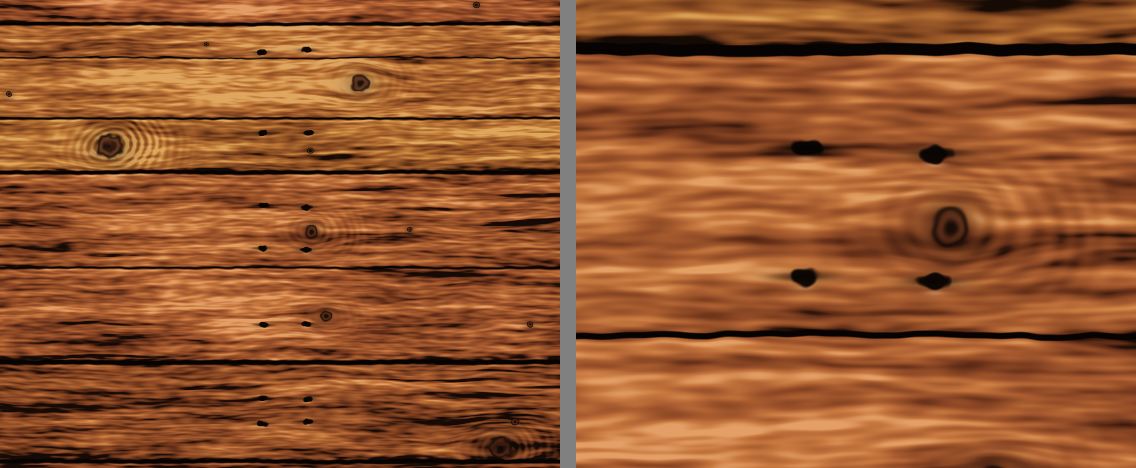
Left: the whole. Right: its middle third, enlarged.
This texture is drawn by a Shadertoy shader. Its source:

```glsl
// Weathered horizontal boards with dark seams, paired nail holes and knots.
// Stretched gradient noise, bent around the knots, gives a grain tone that is
// looked up in a wood colour ramp; seams, knots and nails are laid on top.

const int PLANKS = 8;
// Per plank, top to bottom: top seam height, seam half width, nail centre, nail row half gap
const vec4 PLANK[PLANKS] = vec4[](
    vec4(1.050, .0010, -1.0, 0.), vec4(.949, .0036, .891, 0.),
    vec4(.876, .0013, -1.0, 0.), vec4(.747, .0024, .714, 0.),
    vec4(.632, .0042, .513, .046), vec4(.428, .0022, .307, 0.),
    vec4(.226, .0050, .123, .026), vec4(.014, .0042, -1.0, 0.));
// Per plank: knot x, knot y, knot radius, strength of the rings around it
const vec4 KNOT[PLANKS] = vec4[](
    vec4(-2., 0., .01, 0.), vec4(-2., 0., .01, 0.),
    vec4(.770, .822, .016, .10), vec4(.234, .687, .023, .75),
    vec4(.666, .505, .012, .15), vec4(.697, .325, .010, .05),
    vec4(1.07, .042, .021, .20), vec4(-2., 0., .01, 0.));
// Per plank: tone offset, crack amount, golden tint
const vec3 LOOK[PLANKS] = vec3[](
    vec3(.08, .3, .1), vec3(.28, .5, .7), vec3(.30, .6, .8), vec3(.24, .6, 1.),
    vec3(.00, 1., .3), vec3(.02, .5, .2), vec3(-.14, 1.1, .4), vec3(-.3, .8, .2));

const vec3 RAMP[6] = vec3[](
    vec3(.08, .04, .02), vec3(.35, .17, .09), vec3(.52, .28, .15),
    vec3(.64, .37, .20), vec3(.76, .49, .27), vec3(.86, .64, .43));
const float STOP[6] = float[](.02, .14, .36, .62, .84, .97);
const vec3 GAP_COLOR = vec3(.025, .012, .008);
const vec3 KNOT_COLOR = vec3(.37, .17, .10);
const vec3 RIM_COLOR = vec3(.88, .66, .44);
const float NAIL_X = .609;
const float NAIL_HALF_SPACING = .047;
const vec2 NAIL_SIZE = vec2(.0115, .0068);
const float RING_FREQ = 480.;

float hash(ivec2 c) {
    uint h = uint(c.x) * 73856093u ^ uint(c.y) * 19349663u;
    h = (h ^ (h >> 13u)) * 1274126177u;
    h = (h ^ (h >> 15u)) * 40503u;
    return float((h >> 8u) & 65535u) / 65536.;
}

float corner(ivec2 cell, vec2 offset) {
    float a = 6.2832 * hash(cell);
    return dot(vec2(cos(a), sin(a)), offset);
}

// Gradient noise, roughly -0.7 to 0.7
float noise(vec2 p) {
    ivec2 c = ivec2(floor(p));
    vec2 f = fract(p), u = f * f * f * (f * (f * 6. - 15.) + 10.);
    return mix(mix(corner(c, f), corner(c + ivec2(1, 0), f - vec2(1, 0)), u.x),
               mix(corner(c + ivec2(0, 1), f - vec2(0, 1)), corner(c + 1, f - 1.), u.x), u.y);
}

vec3 woodColor(float tone) {
    vec3 c = RAMP[0];
    for (int i = 1; i < 6; i++)
        c = mix(c, RAMP[i], clamp((tone - STOP[i - 1]) / (STOP[i] - STOP[i - 1]), 0., 1.));
    return c;
}

// Grain tone around zero; p is already bent around the knots
float grain(vec2 p, float cracks) {
    p.y += .012 * noise(p * vec2(3., 9.)) + .004 * noise(p * vec2(10., 26.));
    float g = .60 * noise(p * vec2(1.8, 9.)) + .75 * noise(p * vec2(2.6, 38.))
            + .80 * noise(p * vec2(7., 105.)) + .60 * noise(p * vec2(28., 185.));
    g += .11 * sin(6.2832 * (p.y * 24. + 2.6 * noise(p * vec2(1.6, 6.))));
    float crack = smoothstep(.12, .42, noise(p * vec2(3.5, 78.) + 9.3));
    return g - cracks * crack * smoothstep(-.15, .35, noise(p * vec2(1.4, 8.) + 31.7));
}

// Disc with a dark rim and core
void drawKnot(inout vec3 col, vec2 d, float r, vec2 p) {
    float l = length(d * vec2(.9, 1.)) / r + .35 * noise(p * 70.);
    col = mix(col, KNOT_COLOR, .75 * (1. - smoothstep(.85, 1.25, l)));
    col *= 1. - .6 * exp(-pow((l - 1.) / .17, 2.));
    col *= 1. - .7 * (1. - smoothstep(.15, .65, l));
    col *= 1. - .25 * exp(-l * l * .25);
}

void drawNail(inout vec3 col, vec2 d, vec2 p) {
    d /= NAIL_SIZE;
    float l = length(d) + .55 * noise(p * 95.);
    col = mix(col, RIM_COLOR, .5 * exp(-pow(d.x / .7, 2.) - pow((d.y + 1.15) / .3, 2.)));
    col *= 1. - .6 * exp(-pow(d.x / 1.9, 2.) - pow(d.y / .5, 2.));
    col = mix(col, GAP_COLOR, .95 * (1. - smoothstep(.7, 1.1, l)));
}

void mainImage(out vec4 fragColor, in vec2 fragCoord) {
    vec2 p = fragCoord / iResolution.y;
    float px = 1. / iResolution.y;

    // Ragged seams: plank index, gap, soiled lower edge and lit upper edge
    int id = 0;
    float gap = 0., soil = 0., lit = 0.;
    for (int i = 1; i < PLANKS; i++) {
        float w = PLANK[i].y, seed = float(i) * 5.7;
        float s = p.y - PLANK[i].x + .003 * noise(vec2(p.x * 5., seed)) + .002 * noise(vec2(p.x * 45., seed));
        if (s < 0.) id = i;
        gap = max(gap, 1. - smoothstep(w - px, w + px, abs(s)));
        soil += step(0., s) * exp(-max(s - w, 0.) / (w * 2.2)) * (.6 + noise(vec2(p.x * 30., p.y * 120.)));
        lit += exp(-pow((s + w + .003) / .002, 2.)) * (.5 + noise(vec2(p.x * 14., seed)));
    }

    // Grain bent around the knot, plus its growth rings
    vec4 knot = KNOT[id];
    vec2 d = p - knot.xy, q = p;
    q.y -= .8 * d.y * exp(-dot(d * d, vec2(.4, 1.)) / (knot.z * knot.z * 6.));
    q += float(id) * vec2(7.31, 3.17);
    vec3 look = LOOK[id];
    float tone = grain(q, look.y) + look.x;
    vec2 ringD = (d - vec2(.03, .004)) / vec2(.085, .05);
    float rings = sin(length(d * vec2(.8, 1.)) * RING_FREQ + 5. * noise(p * 16.));
    tone += knot.w * .8 * rings * exp(-dot(ringD, ringD));

    // Light falling off towards the corners
    vec2 v = p - vec2(.5 * iResolution.x / iResolution.y, .62);
    tone += .12 - .45 * dot(v, v) + .45 * lit - .9 * soil;
    vec3 col = woodColor(smoothstep(-1., 1., tone));
    col *= mix(vec3(1.04, .96, .95), vec3(1.01, 1.03, .86), look.z);

    // One main knot and one small stray knot per plank
    drawKnot(col, d, knot.z, p);
    float below = id < PLANKS - 1 ? PLANK[id + 1].x : -.1;
    vec2 stray = vec2(1.2 * hash(ivec2(id, 71)), mix(below, PLANK[id].x, .4));
    drawKnot(col, p - stray, .004 + .003 * hash(ivec2(id, 37)), p);

    // Nail holes in two columns and one or two rows
    for (int k = 0; k < 4; k++) {
        float side = float(k % 2) * 2. - 1., row = float(k / 2) * 2. - 1.;
        if (row > 0. && PLANK[id].w == 0.) continue;
        vec2 jitter = .006 * (vec2(hash(ivec2(id, k)), hash(ivec2(id + 40, k))) - .5);
        vec2 nail = vec2(NAIL_X + side * NAIL_HALF_SPACING, PLANK[id].z + row * PLANK[id].w);
        drawNail(col, p - nail - jitter, p);
    }

    fragColor = vec4(mix(col, GAP_COLOR, gap), 1.);
}
```
